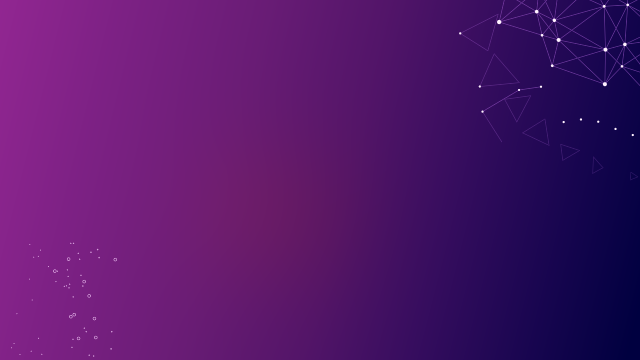
Give the GLSL for this background, as a WebGL 1 fragment shader.

```glsl
precision highp float;
// Violet-to-navy gradient with a corner mesh of linked nodes, loose triangles and small rings.

uniform vec2 u_resolution;

// Gradient stops from left to right
const vec3 MAGENTA = vec3(0.57, 0.15, 0.57);
const vec3 ORCHID = vec3(0.49, 0.13, 0.52);
const vec3 PLUM = vec3(0.41, 0.11, 0.46);
const vec3 GRAPE = vec3(0.32, 0.08, 0.41);
const vec3 INDIGO = vec3(0.21, 0.05, 0.37);
const vec3 NAVY = vec3(0.09, 0.02, 0.31);
const vec3 MIDNIGHT = vec3(0.0, 0.0, 0.25);
const float TILT = 0.14;

// Warm glow near the centre
const vec3 GLOW_TINT = vec3(0.04, 0.01, -0.035);
const vec2 GLOW_CENTRE = vec2(0.43, 0.40);
const float GLOW_RADIUS = 0.24;

// Mesh, measured from the top right corner in canvas heights
const vec3 LINE_COLOUR = vec3(0.70, 0.40, 0.88);
const vec3 DOT_COLOUR = vec3(1.0, 0.95, 1.0);
const vec2 MESH_EXTENT = vec2(0.42, 0.30);
const float MESH_CELL = 0.085;
const float MESH_JITTER = 0.75;
const float MESH_ALPHA = 0.55;
const float LINE_WIDTH = 0.0008;
const float TRIANGLES = 7.0;
const float TRIANGLE_ALPHA = 0.36;

// Particles, measured from the bottom left corner
const vec3 PARTICLE_COLOUR = vec3(0.95, 0.78, 0.97);
const float RING_RADIUS = 0.0038;

float hash(vec2 p) {
  return fract(sin(dot(p, vec2(12.9898, 78.233))) * 43758.5453);
}

vec2 hash2(vec2 p) {
  return vec2(hash(p), hash(p + 17.3));
}

// Antialiased coverage of a shape of half-width w at distance d
float cover(float d, float w) {
  return clamp((w - d) * u_resolution.y + 0.5, 0.0, 1.0);
}

float line(vec2 p, vec2 a, vec2 b) {
  vec2 ab = b - a;
  float t = clamp(dot(p - a, ab) / dot(ab, ab), 0.0, 1.0);
  return cover(length(p - a - ab * t), LINE_WIDTH);
}

float disc(vec2 p, vec2 centre, float radius) {
  return cover(distance(p, centre), radius);
}

vec3 gradient(vec2 uv) {
  float u = uv.x - TILT * (uv.y - 0.5);
  vec3 c = mix(MAGENTA, ORCHID, clamp((u + 0.07) / 0.19, 0.0, 1.0));
  c = mix(c, PLUM, clamp((u - 0.12) / 0.23, 0.0, 1.0));
  c = mix(c, GRAPE, clamp((u - 0.35) / 0.195, 0.0, 1.0));
  c = mix(c, INDIGO, clamp((u - 0.545) / 0.17, 0.0, 1.0));
  c = mix(c, NAVY, clamp((u - 0.715) / 0.185, 0.0, 1.0));
  return mix(c, MIDNIGHT, clamp((u - 0.9) / 0.15, 0.0, 1.0));
}

vec2 meshNode(vec2 cell) {
  return (cell + 0.5 + MESH_JITTER * (hash2(cell + 3.1) - 0.5)) * MESH_CELL;
}

float inMesh(vec2 node) {
  return step(length(node / MESH_EXTENT), 1.0);
}

float meshLink(vec2 p, vec2 a, vec2 cell) {
  vec2 b = meshNode(cell);
  return line(p, a, b) * inMesh(b);
}

// Jittered lattice: x holds link coverage, y holds node coverage
vec2 mesh(vec2 p) {
  vec2 ink = vec2(0.0);
  vec2 home = floor(p / MESH_CELL);
  for (int j = -1; j <= 1; j++) {
    for (int i = -1; i <= 1; i++) {
      vec2 cell = home + vec2(float(i), float(j));
      vec2 a = meshNode(cell);
      float links = max(meshLink(p, a, cell + vec2(1.0, 0.0)), meshLink(p, a, cell + vec2(0.0, 1.0)));
      links = max(links, meshLink(p, a, cell + vec2(1.0, 1.0)));
      links = max(links, meshLink(p, a, cell + vec2(1.0, -1.0)));
      float radius = mix(0.003, 0.006, hash(cell + 8.7));
      ink = max(ink, vec2(links, disc(p, a, radius)) * inMesh(a));
    }
  }
  return ink;
}

// Thread hanging below the mesh, with a dot at each joint
vec2 thread(vec2 p) {
  vec2 a = vec2(0.275, 0.241), b = vec2(0.336, 0.25);
  vec2 c = vec2(0.4375, 0.31), d = vec2(0.384, 0.394);
  float links = max(max(line(p, a, b), line(p, b, c)), 0.6 * line(p, c, d));
  float dots = max(max(disc(p, a, 0.003), disc(p, b, 0.003)), disc(p, c, 0.003));
  return vec2(links, dots);
}

// Triangles shrinking along a bowed path, and a row of stray dots
vec2 debris(vec2 p) {
  vec2 ink = vec2(0.0);
  for (float i = 0.0; i < TRIANGLES; i++) {
    float t = i / (TRIANGLES - 1.0);
    vec2 centre = mix(vec2(0.44, 0.10), vec2(0.02, 0.49), t) + vec2(0.05, 0.07) * 4.0 * t * (1.0 - t);
    float size = mix(0.075, 0.018, t);
    vec2 first = vec2(0.0), previous = vec2(0.0);
    for (float k = 0.0; k < 4.0; k++) {
      float corner = mod(k, 3.0);
      float angle = 2.094 * corner + 6.283 * hash(vec2(i, 2.0));
      vec2 v = centre + size * mix(0.55, 1.1, hash(vec2(i, corner + 5.0))) * vec2(cos(angle), sin(angle));
      if (k > 0.0) ink.x = max(ink.x, line(p, previous, v) * mix(1.0, 0.6, t));
      else first = v;
      previous = v;
    }
    if (i < 2.0) ink.y = max(ink.y, disc(p, first, 0.003));
    vec2 stray = vec2(0.02 + 0.048 * i, 0.33 + 0.08 * hash(vec2(i, 9.0)));
    if (i < 5.0) ink.y = max(ink.y, disc(p, stray, 0.003));
  }
  return ink;
}

// Two loose clusters of specks; every fifth one is a ring
float particles(vec2 p) {
  float ink = 0.0;
  for (float i = 0.0; i < 50.0; i++) {
    vec2 r = hash2(vec2(i, 4.0));
    bool upper = mod(i, 5.0) < 3.0;
    vec2 centre = upper ? vec2(0.08 + 0.20 * r.x, 0.16 + 0.17 * r.y) : vec2(0.03 + 0.29 * r.x, 0.13 * r.y);
    bool ring = mod(i, 5.0) == floor(mod(i / 5.0, 2.0)) * 4.0;
    if (ring) centre.x += 0.10 * r.y;
    float d = distance(p, centre);
    float speck = 0.75 * cover(d, mix(0.0012, 0.002, r.x));
    ink = max(ink, ring ? 0.85 * cover(abs(d - RING_RADIUS), 0.0008) : speck);
  }
  return ink;
}

void main() {
  vec2 uv = gl_FragCoord.xy / u_resolution;
  vec2 fromLeft = gl_FragCoord.xy / u_resolution.y;
  vec2 fromRight = (u_resolution - gl_FragCoord.xy) / u_resolution.y;

  vec3 colour = gradient(uv);
  vec2 glow = (uv - GLOW_CENTRE) * vec2(1.6, 1.0) / GLOW_RADIUS;
  colour += GLOW_TINT * exp(-dot(glow, glow));

  vec2 net = max(mesh(fromRight), thread(fromRight));
  vec2 loose = debris(fromRight);
  colour = mix(colour, LINE_COLOUR, max(net.x * MESH_ALPHA, loose.x * TRIANGLE_ALPHA));
  colour = mix(colour, DOT_COLOUR, max(net.y, loose.y));
  colour = mix(colour, PARTICLE_COLOUR, particles(fromLeft));
  gl_FragColor = vec4(colour, 1.0);
}
```
